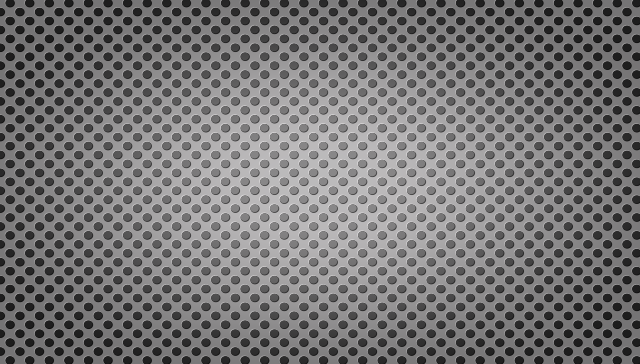
This pattern is drawn by a WebGL 2 fragment shader. Its source:

```glsl
#version 300 es
precision highp float;
// Perforated grey metal plate: staggered bevelled holes under a soft oval light.

uniform vec2 u_resolution;
out vec4 fragColor;

const vec2 REPEATS = vec2(32.68, 20.37);      // cells across and down, two holes each
const vec2 ANCHOR = vec2(0.3525, 0.6477);     // centre of one hole on the canvas
const vec2 LIGHT_SHIFT = vec2(-0.030, 0.034); // toward the upper left, in cells
const float HOLE_RADIUS = 0.238;
const vec3 TINT = vec3(1.0, 0.99, 0.996);

// Distance to the nearest hole centre of the staggered lattice.
float holeDistance(vec2 cell) {
    vec2 cornerHole = fract(cell + 0.5) - 0.5;
    vec2 middleHole = fract(cell) - 0.5;
    return min(length(cornerHole), length(middleHole));
}

// Smooth-edged coverage of discs around every hole centre.
float discs(vec2 cell, float radius, float blur) {
    return 1.0 - smoothstep(radius - blur, radius + blur, holeDistance(cell));
}

// Tone that fades from the centre of the canvas to its rim.
float ovalFade(float r, float centreTone, float rimTone) {
    return mix(centreTone, rimTone, smoothstep(0.15, 1.22, r));
}

void main() {
    vec2 uv = gl_FragCoord.xy / u_resolution;
    vec2 cell = (uv - ANCHOR) * REPEATS;
    float blur = 0.65 * REPEATS.x / u_resolution.x;

    // Oval lighting
    float r = length(uv * 2.0 - 1.0);
    float plate = ovalFade(r, 0.735, 0.46);
    float face = ovalFade(r, 0.535, 0.115);
    float shadow = face * 0.52;
    float highlight = plate + 0.12;

    // Bright upper-left lip, dark lower-right wall, flat face
    float lip = discs(cell - LIGHT_SHIFT * 1.1, HOLE_RADIUS + 0.012, blur);
    float wall = discs(cell, HOLE_RADIUS, blur);
    float inner = discs(cell - LIGHT_SHIFT * 0.8, HOLE_RADIUS - 0.022, blur);

    float tone = mix(plate, highlight, lip);
    tone = mix(tone, shadow, wall);
    tone = mix(tone, face, inner * wall);
    fragColor = vec4(tone * TINT, 1.0);
}
```
